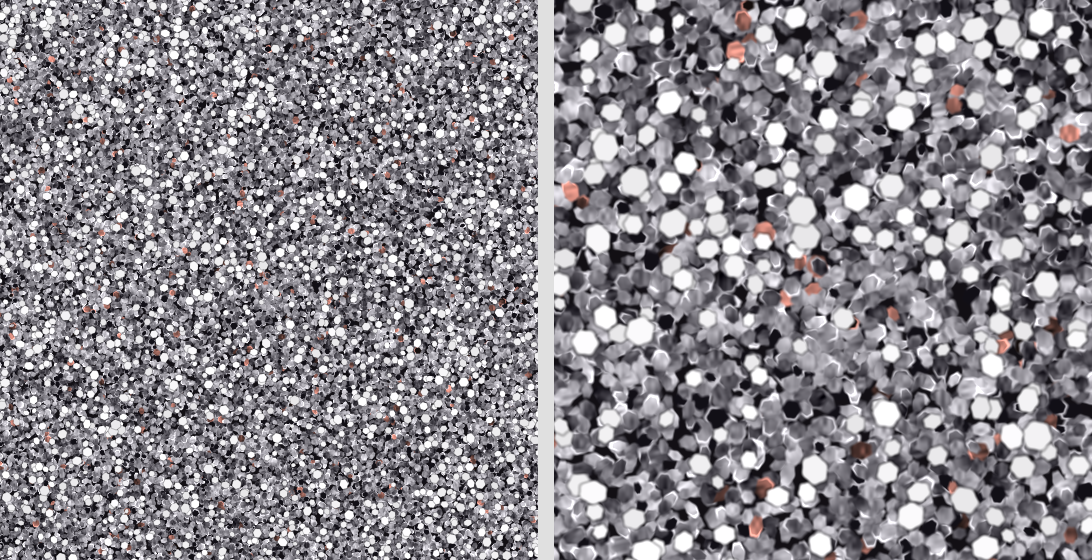
Left, the full canvas; right, a detail of the centre.
Write a WebGL 1 fragment shader that draws this texture.

```glsl
precision highp float;
// Silver glitter: layers of small tilted grey flakes scattered over black,
// some with glinting rims, some hollow, a few rusty, then topped by bright
// white discs. Each layer is a jittered grid painted over the one below.
uniform vec2 u_resolution;

float hash(vec2 p) {
  return fract(sin(dot(p, vec2(127.1, 311.7))) * 43758.5453);
}

float noise(vec2 p) {
  vec2 i = floor(p), f = fract(p);
  f = f * f * (3.0 - 2.0 * f);
  return mix(mix(hash(i), hash(i + vec2(1.0, 0.0)), f.x),
             mix(hash(i + vec2(0.0, 1.0)), hash(i + 1.0), f.x), f.y);
}

vec2 rotate(vec2 p, float angle) {
  float c = cos(angle), s = sin(angle);
  return vec2(c * p.x + s * p.y, c * p.y - s * p.x);
}

// Signed distance to a slightly six-sided, squashed disc.
float flakeDistance(vec2 q, float radius, float squash) {
  q.y /= squash;
  float corners = 1.0 + 0.05 * cos(6.0 * atan(q.y, q.x + 1e-5));
  return length(q) * corners - radius;
}

// Paints one layer of grey flakes over the colour below.
vec3 greyLayer(vec3 color, vec2 p, float cellSize, float seed, float blur) {
  vec2 g = rotate(p, seed) / cellSize + seed * 7.3;
  float soft = blur / cellSize;
  float grain = noise(rotate(p, seed) * vec2(230.0, 400.0)) - 0.5;
  for (int y = -1; y <= 1; y++) {
    for (int x = -1; x <= 1; x++) {
      vec2 cell = floor(g) + vec2(float(x), float(y));
      vec2 id = cell + seed * 31.0;
      vec2 jitter = vec2(hash(id), hash(id + 17.3)) - 0.5;
      vec2 q = rotate(g - cell - 0.5 - 0.8 * jitter, 6.283 * hash(id + 5.9));
      float radius = mix(0.3, 0.53, hash(id + 41.7));
      float d = flakeDistance(q, radius, mix(0.55, 1.0, hash(id + 63.1)));
      float present = step(hash(id + 2.6), 0.75);
      float cover = present * (1.0 - smoothstep(-soft, soft, d));

      // Face tone with a tilt gradient and fine scratches
      float tone = mix(0.2, 0.84, hash(id + 8.8)) + 0.3 * grain + 0.22 * q.x;
      float kind = hash(id + 29.4);
      float hollow = step(kind, 0.09);
      tone = mix(tone, 0.07, hollow);

      // Lit crescent on the rim of hollow and some plain flakes
      float rim = smoothstep(-0.17, -0.04, d) * smoothstep(-0.1, 0.3, q.x);
      tone += rim * (0.75 * hollow + 0.4 * step(0.72, kind));

      vec3 face = tone + vec3(-0.003, -0.013, 0.018);
      float rusty = step(hash(id + 77.2), 0.018);
      face = mix(face, tone * vec3(1.1, 0.72, 0.65), rusty);
      color = mix(color, face, cover);
    }
  }
  return color;
}

// Paints a sparse layer of white discs, each with a faint dark outline.
vec3 whiteLayer(vec3 color, vec2 p, float cellSize, float seed, float blur) {
  vec2 g = rotate(p, seed) / cellSize + seed * 7.3;
  float soft = blur / cellSize;
  for (int y = -1; y <= 1; y++) {
    for (int x = -1; x <= 1; x++) {
      vec2 cell = floor(g) + vec2(float(x), float(y));
      vec2 id = cell + seed * 31.0;
      vec2 jitter = vec2(hash(id), hash(id + 17.3)) - 0.5;
      vec2 q = rotate(g - cell - 0.5 - 0.8 * jitter, 6.283 * hash(id + 5.9));
      float radius = mix(0.27, 0.5, hash(id + 41.7));
      float d = flakeDistance(q, radius, mix(0.78, 1.0, hash(id + 63.1)));
      float chance = 0.07 + 0.22 * noise(cell * cellSize * 14.0 + seed);
      float present = step(hash(id + 2.6), chance);
      float outline = 1.0 - smoothstep(0.0, 0.16, d);
      color *= 1.0 - 0.3 * present * outline;
      float tone = mix(0.9, 1.02, hash(id + 8.8));
      float cover = present * (1.0 - smoothstep(-soft, soft, d));
      color = mix(color, vec3(tone, tone - 0.004, tone + 0.004), cover);
    }
  }
  return color;
}

void main() {
  vec2 p = gl_FragCoord.xy / u_resolution.y;
  float blur = max(0.0014, 0.7 / u_resolution.y);
  vec3 color = vec3(0.07, 0.06, 0.08);

  // Grey bed, finer towards the top
  for (int i = 0; i < 6; i++) {
    float layer = float(i);
    color = greyLayer(color, p, 0.0155 - 0.0006 * layer, 1.0 + layer * 1.37, blur);
  }

  // White sparkles in two sizes
  color = whiteLayer(color, p, 0.0135, 11.2, blur);
  color = whiteLayer(color, p, 0.0175, 13.7, blur);

  gl_FragColor = vec4(clamp(color, 0.0, 1.0), 1.0);
}
```
